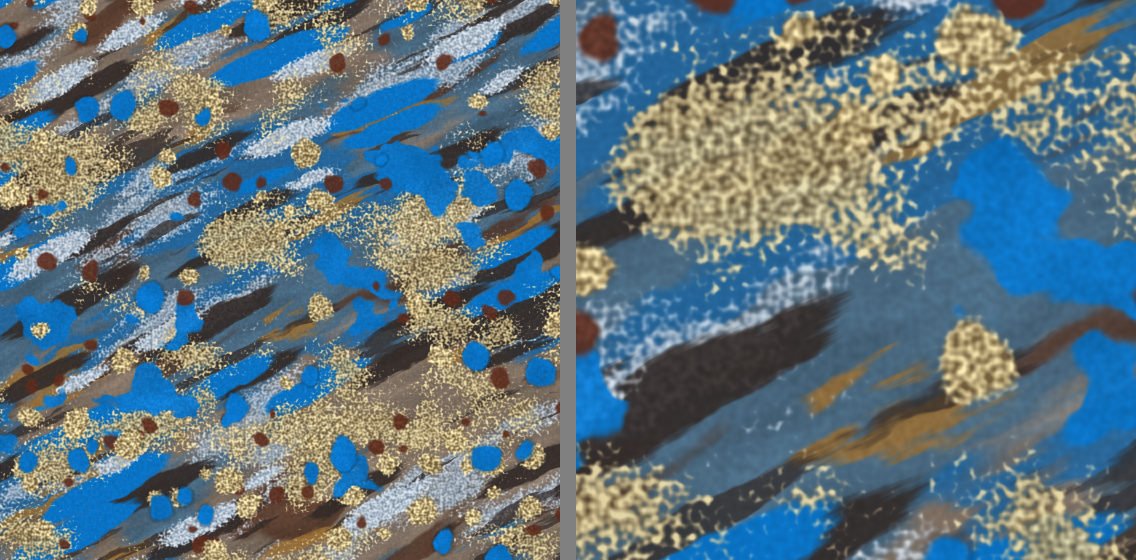
Left: the whole. Right: its middle third, enlarged.
Reproduce this texture procedurally as a Shadertoy shader.

```glsl
const vec3 SLATE = vec3(0.28, 0.40, 0.49);
const vec3 TAUPE = vec3(0.49, 0.43, 0.38);
const vec3 BLUE = vec3(0.04, 0.45, 0.77);
const vec3 DEEP_BLUE = vec3(0.13, 0.40, 0.62);
const vec3 DARK = vec3(0.20, 0.17, 0.16);
const vec3 UMBER = vec3(0.33, 0.21, 0.15);
const vec3 OCHRE = vec3(0.60, 0.43, 0.20);
const vec3 RUST = vec3(0.36, 0.17, 0.11);
const vec3 SILVER_LOW = vec3(0.44, 0.53, 0.62);
const vec3 SILVER_HIGH = vec3(0.80, 0.84, 0.88);
const vec3 GOLD_LOW = vec3(0.47, 0.39, 0.25);
const vec3 GOLD_HIGH = vec3(0.90, 0.84, 0.64);

vec2 hash2(vec2 p) {
    vec3 h = fract(p.xyx * vec3(0.1031, 0.1030, 0.0973));
    h += dot(h, h.yzx + 33.33);
    return fract((h.xx + h.yz) * h.zy);
}

float corner(vec2 cell, vec2 offset) {
    float angle = 6.2832 * hash2(cell).x;
    return dot(vec2(cos(angle), sin(angle)), offset);
}

float gradientNoise(vec2 p) {
    vec2 i = floor(p), f = p - i, e = vec2(1.0, 0.0);
    vec2 u = f * f * f * (f * (f * 6.0 - 15.0) + 10.0);
    float low = mix(corner(i, f), corner(i + e, f - e), u.x);
    float high = mix(corner(i + e.yx, f - e.yx), corner(i + 1.0, f - 1.0), u.x);
    return mix(low, high, u.y);
}

float fbm(vec2 p) {
    float sum = 0.0, amp = 1.0;
    for (int i = 0; i < 4; i++) {
        sum += amp * gradientNoise(p);
        p = p * 2.03 + 17.3;
        amp *= 0.5;
    }
    return sum;
}

float cover(float field, float threshold, float softness) {
    return smoothstep(-softness, softness, field - threshold);
}

// Depth inside the nearest scattered drop, in cell units
float drops(vec2 p, float size, float density, float seed) {
    vec2 cell = floor(p);
    float depth = -1.0;
    for (int j = -1; j <= 1; j++)
    for (int i = -1; i <= 1; i++) {
        vec2 id = cell + vec2(i, j);
        vec2 place = hash2(id + seed), kind = hash2(id + seed + 37.0);
        float present = step(kind.y, density + 0.7 * gradientNoise(id * 0.3 + seed));
        float radius = size * mix(0.4, 1.0, kind.x);
        depth = max(depth, mix(-1.0, radius - length(p - id - place), present));
    }
    return depth;
}

vec3 metallic(vec3 low, vec3 high, float sparkle) {
    return mix(low, high, clamp(0.5 + sparkle, 0.0, 1.0));
}

void mainImage(out vec4 fragColor, in vec2 fragCoord) {
    vec2 p = fragCoord / iResolution.xy;
    vec2 wobble = vec2(fbm(p * 16.0 + 3.0), fbm(p * 16.0 + 71.0));
    vec2 blot = p + 0.012 * wobble;

    // Coordinates running along and across the brush direction
    float tilt = 0.46 + 0.06 * gradientNoise(p * 1.5 + 8.0);
    vec2 along = vec2(cos(tilt), sin(tilt));
    vec2 q = vec2(dot(p, along), dot(p, vec2(-along.y, along.x)));
    vec2 s = q + 0.007 * wobble;
    float bristle = fbm(q * vec2(14.0, 110.0));
    float grain = gradientNoise(p * 210.0) + 0.7 * gradientNoise(p * 120.0 + 9.0);
    float warm = smoothstep(0.08, 0.42, abs(q.y - 0.27));

    // Mixed wash of slate and taupe
    float wash = fbm(s * vec2(2.5, 8.0) + 11.0) + 0.08 * bristle;
    vec3 color = mix(SLATE, TAUPE, cover(wash + 0.6 * warm, 0.22, 0.14));
    color = mix(color, UMBER, 0.8 * cover(fbm(s * vec2(3.0, 11.0) + 57.0), 0.34, 0.09));
    color *= 1.0 + 0.22 * fbm(s * vec2(6.0, 30.0) + 5.0);

    // Broad streaks
    float azure = fbm(s * vec2(2.2, 9.0) + 23.0) - 0.28 * warm + 0.06 * bristle;
    color = mix(color, DEEP_BLUE, 0.9 * cover(azure, 0.08, 0.06));
    float ochre = fbm(s * vec2(2.6, 12.0) + 131.0) + 0.1 * bristle;
    color = mix(color, OCHRE, 0.85 * cover(ochre, 0.40, 0.05));
    float frost = fbm(s * vec2(3.0, 10.0) + 43.0) + 0.22 * grain;
    color = mix(color, metallic(SILVER_LOW, SILVER_HIGH, 0.75 * grain), 0.85 * cover(frost, 0.27, 0.14));

    // Tapered dark, blue and silver brush strokes
    float ink = drops(s * vec2(4.0, 24.0), 0.55, 0.36, 5.0) + 0.10 * bristle;
    color = mix(color, DARK, 0.92 * cover(ink, 0.0, 0.06));
    float hairline = fbm(s * vec2(3.0, 26.0) + 88.0) + 0.1 * bristle;
    color = mix(color, DARK, 0.75 * cover(hairline, 0.37, 0.07));
    float stroke = drops(s * vec2(4.2, 20.0), 0.55, 0.27, 61.0) + 0.06 * bristle;
    color = mix(color, BLUE, cover(stroke, 0.0, 0.05));
    float shine = drops(s * vec2(4.8, 19.0), 0.50, 0.17, 93.0) + 0.10 * grain;
    color = mix(color, metallic(SILVER_LOW, SILVER_HIGH, 0.2 + 0.7 * grain), cover(shine, 0.0, 0.07));

    // Dusty gold patches that break up into grains
    float dust = fbm(blot * vec2(4.5, 6.0) + 151.0) + 0.13 * warm + 0.28 * grain;
    vec3 gold = metallic(GOLD_LOW, GOLD_HIGH, 0.95 * grain + 0.25 * wobble.x);
    color = mix(color, gold, 0.9 * cover(dust, 0.26, 0.13));

    // Wet blue pools, then rust, gold and blue spatter
    float pool = fbm(blot * vec2(5.5, 6.5) + 211.0) - 0.25 * warm;
    vec3 wetBlue = BLUE * (1.0 + 0.14 * wobble.y);
    color = mix(color, wetBlue, 0.95 * cover(pool, 0.30, 0.035));
    float rust = drops(blot * 19.0, 0.32, 0.12, 17.0);
    color = mix(color, RUST, 0.9 * cover(rust, 0.0, 0.06));
    float flake = drops(blot * 14.0, 0.36, 0.24, 29.0) + 0.05 * grain;
    color = mix(color, gold * 1.04, cover(flake, 0.0, 0.05));
    float drop = drops(blot * vec2(12.0, 10.5), 0.31, 0.19, 47.0);
    color *= 1.0 - 0.3 * cover(drop, -0.03, 0.06);
    color = mix(color, wetBlue, cover(drop, 0.0, 0.035));

    // Fine paper and pigment tooth
    color *= 1.0 + 0.10 * grain;
    fragColor = vec4(clamp(color, 0.0, 1.0), 1.0);
}
```
